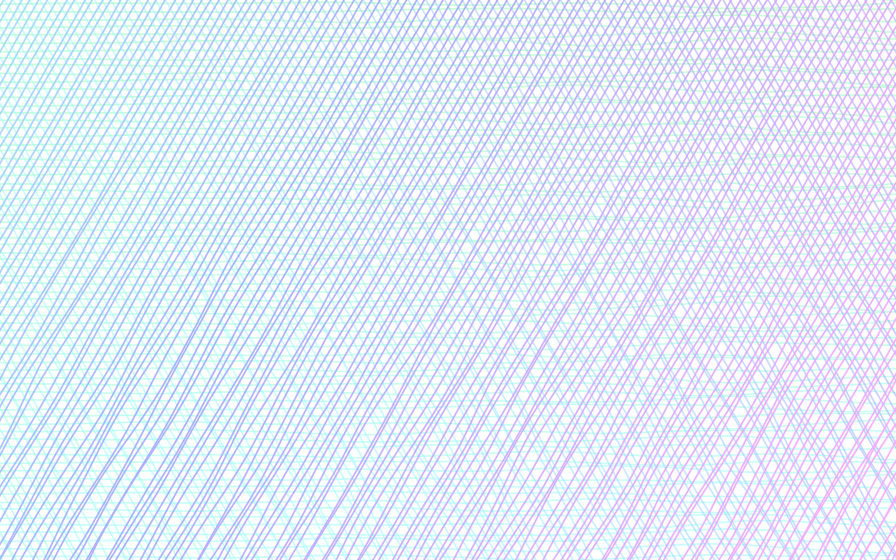
This pattern is drawn by a Shadertoy shader. Its source:

```glsl
#define LINES 72.0         // lines per canvas height, across each family
#define HALF_WIDTH 0.0015  // half the stroke width
#define DRIFT 1.5          // sideways wander, in line gaps
#define CALM 0.3           // share of the wander present at the entry edge
#define WAVES 3.0          // bends along a line per canvas height
#define SATURATION 0.37
#define FAINT 0.58         // opacity of the level and falling families
#define STRONG 0.86        // opacity of the rising family

vec2 hashGradient(vec2 cell) {
    vec3 h = fract(cell.xyx * vec3(0.1031, 0.1030, 0.0973));
    h += dot(h, h.yzx + 33.33);
    float angle = 6.2832 * fract((h.x + h.y) * h.z);
    return vec2(cos(angle), sin(angle));
}

float gradientNoise(vec2 p) {
    vec2 i = floor(p), f = fract(p);
    vec2 u = f * f * f * (f * (f * 6.0 - 15.0) + 10.0);
    float a = dot(hashGradient(i), f);
    float b = dot(hashGradient(i + vec2(1, 0)), f - vec2(1, 0));
    float c = dot(hashGradient(i + vec2(0, 1)), f - vec2(0, 1));
    float d = dot(hashGradient(i + vec2(1, 1)), f - vec2(1, 1));
    return mix(mix(a, b, u.x), mix(c, d, u.x), u.y);
}

vec3 pastel(float hue) {
    vec3 pure = clamp(abs(fract(hue + vec3(0.0, 2.0, 1.0) / 3.0) * 6.0 - 3.0) - 1.0, 0.0, 1.0);
    return mix(vec3(1.0), pure, SATURATION);
}

// Ink colour and coverage of one family of parallel lines.
// hues: first line, bend of the ramp, last line; travel: 0 at the entry edge.
vec4 lineFamily(vec2 p, vec2 halfSize, float angle, vec3 hues, float travel) {
    vec2 along = vec2(cos(angle), sin(angle));
    vec2 across = vec2(along.y, -along.x);
    float row = dot(p, across) * LINES;
    float extent = dot(abs(across), halfSize) * LINES;
    float amount = DRIFT * mix(CALM, 1.0, smoothstep(0.0, 1.0, travel));
    float pixel = 1.0 / iResolution.y;
    float cover = 0.0;

    for (int k = -2; k <= 2; k++) {
        float index = floor(row) + float(k);
        vec2 seed = vec2(index * 0.73 + angle * 41.0 + 200.0, dot(p, along) * WAVES + 40.0);
        float center = index + 0.5 + amount * gradientNoise(seed);
        float dist = abs(row - center) / LINES;
        cover = max(cover, clamp((HALF_WIDTH - dist) / pixel + 0.5, 0.0, 1.0));
    }

    // The hue drifts from line to line across the family
    float t = clamp(0.5 + 0.5 * row / extent, 0.0, 1.0);
    float hue = mix(mix(hues.x, hues.y, t), mix(hues.y, hues.z, t), t);
    return vec4(pastel(hue), cover);
}

void mainImage(out vec4 fragColor, in vec2 fragCoord) {
    vec2 uv = fragCoord / iResolution.xy;
    vec2 halfSize = 0.5 * vec2(iResolution.x / iResolution.y, 1.0);
    vec2 p = (uv * 2.0 - 1.0) * halfSize;
    float third = radians(60.0);

    vec4 level = lineFamily(p, halfSize, 0.0, vec3(0.37, 0.41, 0.51), uv.x);
    vec4 falling = lineFamily(p, halfSize, -third, vec3(0.73, 0.50, 0.46), 1.0 - uv.y);
    vec4 rising = lineFamily(p, halfSize, -2.0 * third, vec3(0.84, 0.72, 0.57), 1.0 - uv.y);

    // Strokes cover one another, so crossings stay light
    vec3 color = vec3(1.0);
    color = mix(color, level.rgb, level.a * FAINT);
    color = mix(color, falling.rgb, falling.a * FAINT);
    color = mix(color, rising.rgb, rising.a * STRONG);
    fragColor = vec4(color, 1.0);
}
```
